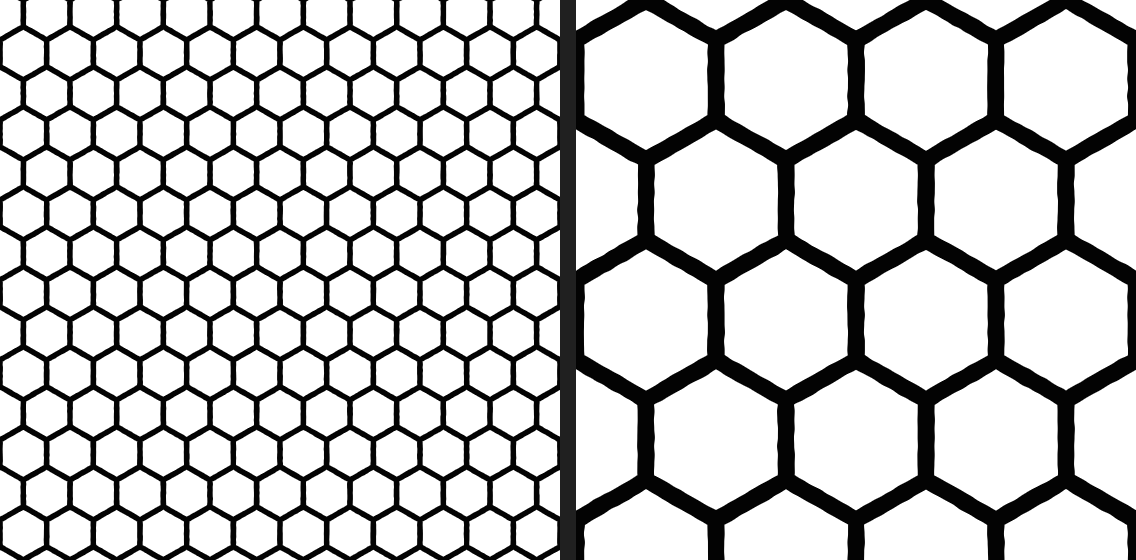
Left, the full canvas; right, a detail of the centre.
Write a Shadertoy shader that draws this pattern.

```glsl
// Seamless honeycomb: black outlined pointy-top hexagons on white.

const float COLUMNS = 12.0;               // hexagons across
const float ROWS = 14.0;                  // hexagon rows down, must be even
const vec2 CENTER = vec2(0.5, 0.667);     // lowest left hexagon, in columns and rows
const float WALL_WIDTH = 0.120;           // in hexagon widths
const float ROUGHNESS = 0.008;            // edge wobble, in hexagon widths
const float GRAIN = 192.0;                // wobble cells across the canvas
const vec3 PAPER = vec3(1.0);
const vec3 INK = vec3(0.01);

const vec2 LATTICE = vec2(1.0, 1.7320508);

float hash(vec2 p) {
    return fract(sin(dot(p, vec2(127.1, 311.7))) * 43758.5453);
}

// Value noise that wraps after the given number of cells
float wrapNoise(vec2 p, float period) {
    vec2 cell = floor(p);
    vec2 f = fract(p);
    f = f * f * (3.0 - 2.0 * f);
    vec2 lo = mod(cell, period);
    vec2 hi = mod(cell + 1.0, period);
    return mix(mix(hash(lo), hash(vec2(hi.x, lo.y)), f.x),
               mix(hash(vec2(lo.x, hi.y)), hash(hi), f.x), f.y);
}

// Offset from the nearest hexagon center, from two interleaved grids
vec2 hexOffset(vec2 p) {
    vec2 a = mod(p, LATTICE) - 0.5 * LATTICE;
    vec2 b = mod(p - 0.5 * LATTICE, LATTICE) - 0.5 * LATTICE;
    return dot(a, a) < dot(b, b) ? a : b;
}

// Distance from the offset point to the border of its unit-wide hexagon
float hexBorder(vec2 q) {
    q = abs(q);
    return 0.5 - max(q.x, dot(q, 0.5 * LATTICE));
}

void mainImage(out vec4 fragColor, in vec2 fragCoord) {
    vec2 uv = fragCoord / iResolution.xy;
    vec2 scale = vec2(COLUMNS, ROWS * 0.5 * LATTICE.y);
    vec2 origin = CENTER * vec2(1.0, 0.5 * LATTICE.y);

    // Walls with slightly uneven edges
    float border = hexBorder(hexOffset(uv * scale - origin));
    float wobble = ROUGHNESS * (wrapNoise(uv * GRAIN, GRAIN) - 0.5);
    float edge = border - 0.5 * WALL_WIDTH + wobble;

    // Antialias over about one pixel
    float pixel = COLUMNS / min(iResolution.x, iResolution.y);
    float paper = clamp(edge / pixel + 0.5, 0.0, 1.0);

    fragColor = vec4(mix(INK, PAPER, paper), 1.0);
}
```
